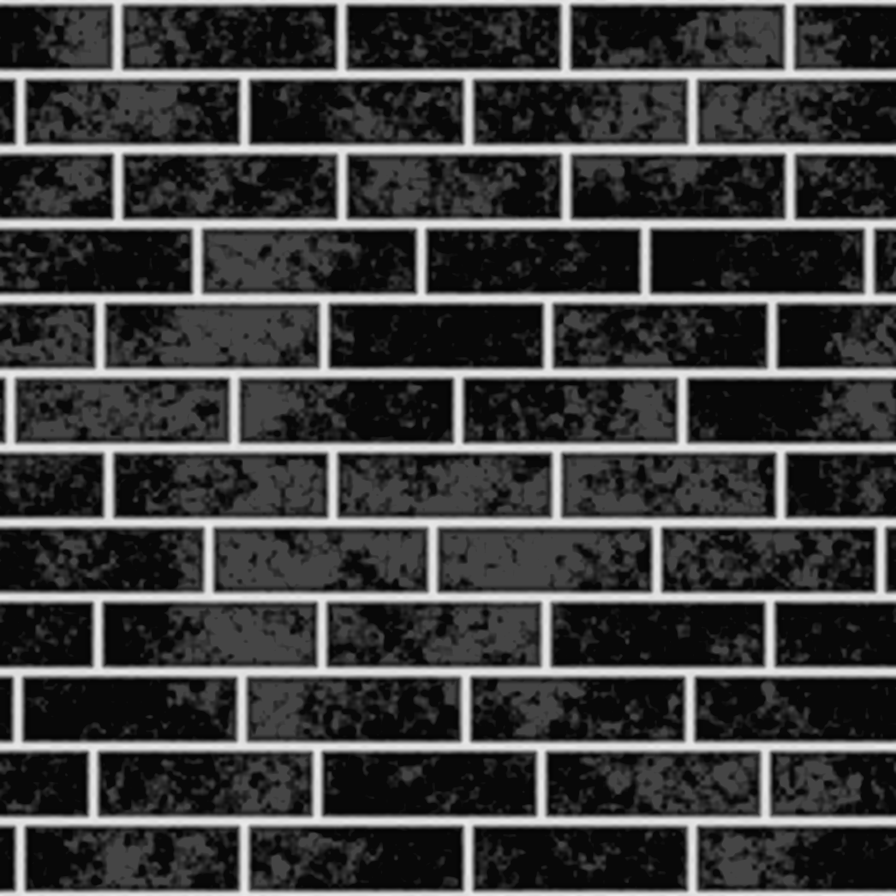
Give the GLSL for this texture, as a Shadertoy shader.

```glsl
// Dark glazed brick wall with pale mortar: 4 bricks across, 12 courses down.
// Courses are staggered with a random shift; clipped layers of wrapping noise
// give each brick sooty black areas and worn grey patches.

const vec2 BRICKS = vec2(4.0, 12.0);
const vec3 SOOT = vec3(0.03);
const vec3 WORN_GREY = vec3(0.27);
const vec3 MORTAR = vec3(0.89);
const float CORNER_RADIUS = 0.008;
const float JOINT_CORE = 0.0016;   // half width of the flat mortar
const float JOINT_EDGE = 0.0098;   // distance where the mortar has faded out

float hash(vec2 p, float seed) {
    return fract(sin(dot(p, vec2(12.9898, 78.233)) + seed * 3.71) * 43758.5453);
}

// Value noise that repeats after a whole number of cells
float wrapNoise(vec2 uv, float cells, float seed) {
    vec2 p = uv * cells;
    vec2 i = floor(p);
    vec2 f = fract(p);
    f = f * f * (3.0 - 2.0 * f);
    vec2 a = mod(i, cells);
    vec2 b = mod(i + 1.0, cells);
    float low = mix(hash(a, seed), hash(vec2(b.x, a.y), seed), f.x);
    float high = mix(hash(vec2(a.x, b.y), seed), hash(b, seed), f.x);
    return mix(low, high, f.y);
}

// Sideways shift of a course, in brick lengths
float courseShift(float course) {
    return 0.5 * mod(course, 2.0) + 0.24 * (hash(vec2(course, 5.0), 1.0) - 0.5);
}

// Depth inside a rounded box, positive inside
float boxDepth(vec2 p, vec2 halfSize, float radius) {
    vec2 q = abs(p) - halfSize + radius;
    return radius - length(max(q, 0.0)) - min(max(q.x, q.y), 0.0);
}

// Amount of worn grey, 0 to 1, clipped flat at both ends
float wear(vec2 uv, vec2 brick) {
    float grain = 0.34 * wrapNoise(uv, 64.0, 2.0)
                + 0.40 * wrapNoise(uv, 120.0, 3.0)
                + 0.26 * wrapNoise(uv, 190.0, 4.0);
    float patches = 0.55 * (wrapNoise(uv, 7.0, 5.0) - 0.5)
                  + 0.25 * (wrapNoise(uv, 22.0, 6.0) - 0.5);
    float brickTone = 0.14 * (hash(brick, 7.0) - 0.5);
    return clamp((grain + patches + brickTone - 0.435) * 3.7, 0.0, 1.0);
}

void mainImage(out vec4 fragColor, in vec2 fragCoord) {
    vec2 uv = fragCoord / iResolution.xy;
    float pixel = 1.0 / iResolution.y;

    // Brick layout
    vec2 grid = uv * BRICKS;
    grid.x -= courseShift(floor(grid.y));
    vec2 brick = mod(floor(grid), BRICKS);
    vec2 local = (fract(grid) - 0.5) / BRICKS;
    float depth = boxDepth(local, 0.5 / BRICKS, CORNER_RADIUS);

    // Brick face with a dark rim
    vec3 face = mix(SOOT, WORN_GREY, wear(uv, brick));
    face *= mix(0.35, 1.0, smoothstep(0.007, 0.015, depth));

    // Mortar with faint mottling and a slightly rough edge
    float mottle = wrapNoise(uv, 150.0, 8.0) - 0.5;
    vec3 mortar = MORTAR * (1.0 + 0.06 * mottle);
    float roughDepth = depth + 0.0008 * mottle;
    float faceMask = smoothstep(JOINT_CORE - 0.5 * pixel, JOINT_EDGE + 0.5 * pixel, roughDepth);

    fragColor = vec4(mix(mortar, face, faceMask), 1.0);
}
```
